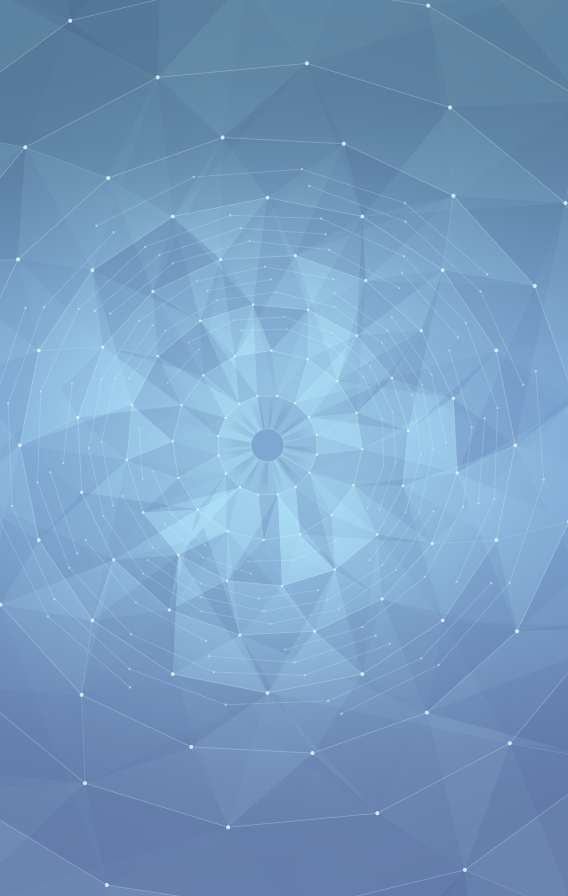
A Shadertoy shader for this background:

```glsl
// A pale blue network of nested, slowly twisting 16-sided rings around a small disc.
// Each ring is a formula for radius and twist; translucent triangles span the rings,
// with thin links and bright nodes on top of a vertical gradient and a central glow.

const float TAU = 6.2831853;
const float SIDES = 16.0;
const float TWIST = 0.145;         // turn in radians from one ring to the next
const vec2 CENTER = vec2(0.471, 0.503);
const vec3 LOW_BLUE = vec3(0.40, 0.50, 0.68);
const vec3 MID_BLUE = vec3(0.475, 0.63, 0.81);
const vec3 TOP_STEEL = vec3(0.345, 0.49, 0.615);
const vec3 GLOW_CYAN = vec3(0.62, 0.81, 0.915);
const vec3 FACET_SHIFT = vec3(0.16, 0.20, 0.15);
const vec3 DISC_BLUE = vec3(0.49, 0.66, 0.82);
const vec3 NODE_WHITE = vec3(0.91, 0.98, 1.0);

float hash(vec2 p) {
    vec3 q = fract(p.xyx * vec3(0.1031, 0.1030, 0.0973));
    q += dot(q, q.yzx + 33.33);
    return fract((q.x + q.y) * q.z);
}

float cellHash(float ring, float index, float seed) {
    return hash(vec2(mod(index, SIDES) + seed * 19.0, ring * 7.0 + 31.0));
}

float ringRadius(float ring) {
    return 0.056 + 0.0495 * ring + 0.00035 * ring * ring * ring;
}

vec2 node(float ring, float index) {
    float angle = index * TAU / SIDES + TWIST * (ring - 4.0);
    return ringRadius(ring) * vec2(cos(angle), sin(angle));
}

float segmentDistance(vec2 p, vec2 a, vec2 b) {
    vec2 ab = b - a;
    return length(p - a - ab * clamp(dot(p - a, ab) / dot(ab, ab), 0.0, 1.0));
}

// Positive on the left of the edge from a to b
float edgeSide(vec2 p, vec2 a, vec2 b) {
    vec2 e = normalize(b - a);
    return e.x * (p.y - a.y) - e.y * (p.x - a.x);
}

float triangleMask(vec2 p, vec2 a, vec2 b, vec2 c, float px) {
    float s = sign(edgeSide(c, a, b));
    float inside = min(min(edgeSide(p, a, b) * s, edgeSide(p, b, c) * s),
                       edgeSide(p, c, a) * s);
    return smoothstep(-0.5 * px, 0.5 * px, inside);
}

float stroke(float d, float halfWidth, float px) {
    return 1.0 - smoothstep(halfWidth - 0.5 * px, halfWidth + 0.7 * px, d);
}

// Signed facet shade, from -1 (dark) to 1 (light)
float facet(vec2 p, vec2 a, vec2 b, vec2 c, float tone, float px) {
    return triangleMask(p, a, b, c, px) * (2.0 * tone - 1.0);
}

vec3 backdrop(float height, float r) {
    vec3 c = mix(LOW_BLUE, MID_BLUE, smoothstep(0.08, 0.5, height));
    c = mix(c, TOP_STEEL, smoothstep(0.54, 0.92, height));
    return mix(c, GLOW_CYAN, 0.92 * exp(-r * r / 0.060));
}

void mainImage(out vec4 fragColor, in vec2 fragCoord) {
    float px = 1.0 / iResolution.y;
    vec2 p = (fragCoord - CENTER * iResolution.xy) * px;
    float r = length(p);
    float angle = atan(p.y, p.x);
    vec3 color = backdrop(fragCoord.y * px, r);

    // Facets: a triangulated strip per ring, plus longer shards reaching inward
    float shade = 0.0;
    for (float ring = 0.0; ring < 10.0; ring++) {
        float sector = floor((angle - TWIST * (ring - 4.0)) * SIDES / TAU);
        for (float k = -2.0; k <= 2.0; k++) {
            float i = sector + k;
            vec2 a = node(ring, i), b = node(ring, i + 1.0);
            vec2 c = node(ring - 1.0, i + 1.0), d = node(ring - 1.0, i);
            shade += facet(p, a, b, c, cellHash(ring, i, 1.0), px);
            shade += facet(p, d, c, a, cellHash(ring, i, 2.0), px);
            if (ring > 1.0) {
                float skew = floor(cellHash(ring, i, 3.0) * 3.0);
                vec2 tip = node(ring - 2.0, i + skew);
                shade += facet(p, a, b, tip, cellHash(ring, i, 4.0), px);
            }
        }
    }
    float strength = mix(0.30, 0.13, smoothstep(0.12, 0.34, r));
    color += FACET_SHIFT * strength * clamp(shade, -1.6, 1.6);

    // Spokes and the central disc
    float spoke = sin(angle * 16.0) + 0.8 * sin(angle * 9.0 + 1.0);
    float spokeZone = 1.0 - smoothstep(0.030, 0.060, r);
    color += FACET_SHIFT * 0.28 * spokeZone * smoothstep(-0.4, 0.4, spoke);
    color -= FACET_SHIFT * 0.30 * spokeZone;
    color = mix(color, DISC_BLUE, stroke(r, 0.0185, px));
    color = mix(color, NODE_WHITE, 0.22 * stroke(abs(r - 0.0185), 0.0006, px));

    // Links and nodes: whole rings, with fine broken rings a quarter step apart
    float lines = 0.0, dots = 0.0;
    for (float n = 0.0; n < 36.0; n++) {
        float ring = n * 0.25;
        float fine = step(0.1, fract(ring));
        if (fine > 0.5 && (ring < 1.5 || ring > 4.6)) continue;
        float sector = floor((angle - TWIST * (ring - 4.0)) * SIDES / TAU - 0.5 * fine);
        float size = mix(0.0012, 0.0021, smoothstep(1.0, 5.0, ring)) * (1.0 - 0.4 * fine);
        float lineAlpha = mix(0.24, 0.19, fine);
        for (float k = -1.0; k <= 1.0; k++) {
            float i = sector + k;
            vec2 a = node(ring, i + 0.5 * fine), b = node(ring, i + 1.0 + 0.5 * fine);
            float shown = fine < 0.5 ? 1.0 : step(0.30, cellHash(ring, i, 5.0));
            lines = max(lines, shown * lineAlpha * stroke(segmentDistance(p, a, b), 0.0004, px));
            float linked = (1.0 - fine) * step(0.75, cellHash(ring, i, 6.0));
            vec2 outer = node(ring + 1.0, i);
            lines = max(lines, linked * 0.13 * stroke(segmentDistance(p, a, outer), 0.0004, px));
            float dotMask = max(stroke(length(p - a), size, px), stroke(length(p - b), size, px));
            dots = max(dots, shown * (0.85 - 0.35 * fine) * dotMask);
        }
    }
    color = mix(color, NODE_WHITE, max(lines, dots));
    fragColor = vec4(color, 1.0);
}
```
